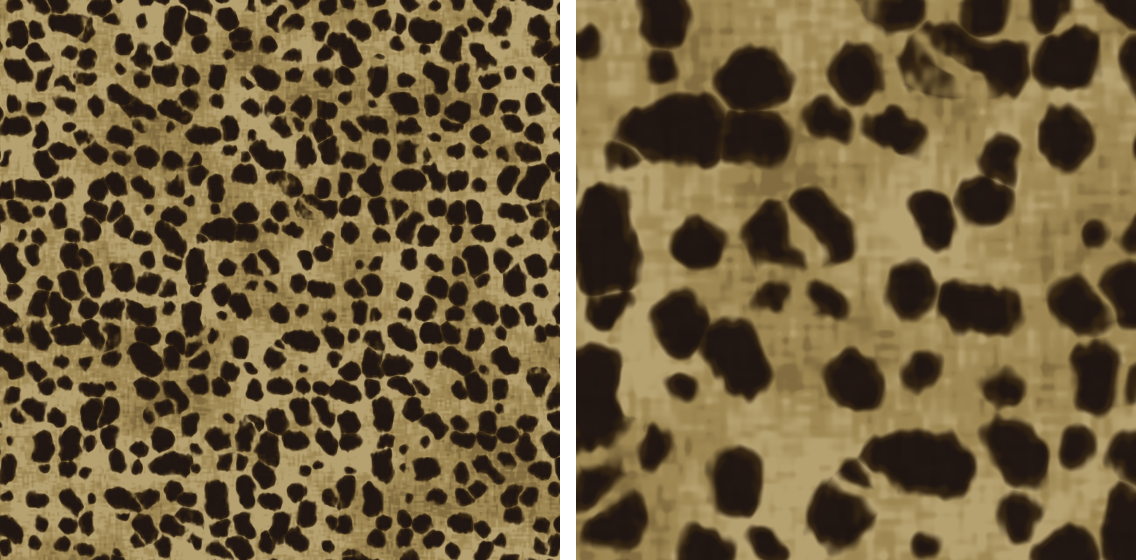
Left, the full canvas; right, a detail of the centre.
Reproduce this pattern procedurally as a Shadertoy shader.

```glsl
const float CELLS = 21.5;            // spots per canvas height
const vec2  SPOT_RADIUS = vec2(0.16, 0.42);
const float SPOT_LENGTH = 0.46;      // longest half length, in cells
const float SPOT_BEND = 0.8;
const float JITTER = 0.66;
const float MAIN_ANGLE = -0.95;      // preferred spot direction
const float ANGLE_SPREAD = 2.3;
const vec2  GAP = vec2(-0.16, 0.30); // channel between neighbours, in cells
const float WARP = 0.009;
const float FRAY = 0.0065;
const float EDGE = 0.0026;           // half width of the soft edge

const vec3 INK_CORE = vec3(0.125, 0.085, 0.070);
const vec3 INK_RIM  = vec3(0.205, 0.145, 0.070);
const vec3 TAN_DEEP = vec3(0.510, 0.425, 0.250);
const vec3 TAN_MID  = vec3(0.620, 0.530, 0.320);
const vec3 TAN_PALE = vec3(0.715, 0.635, 0.445);

float hash(vec2 p) {
    return fract(sin(dot(p, vec2(127.1, 311.7))) * 43758.55);
}

float noise(vec2 p) {
    vec2 i = floor(p), f = fract(p);
    f = f * f * (3.0 - 2.0 * f);
    return mix(mix(hash(i), hash(i + vec2(1, 0)), f.x),
               mix(hash(i + vec2(0, 1)), hash(i + vec2(1, 1)), f.x), f.y);
}

// Bent capsule with random size and direction, one per cell
float spot(vec2 p, vec2 cell) {
    vec2 jitter = vec2(hash(cell), hash(cell + 37.3)) - 0.5;
    vec2 q = p - cell - 0.5 - JITTER * jitter;
    float angle = MAIN_ANGLE + ANGLE_SPREAD * (hash(cell + 71.9) - 0.5);
    float c = cos(angle), s = sin(angle);
    q = vec2(c * q.x + s * q.y, c * q.y - s * q.x);

    float size = pow(hash(cell + 13.7), 0.6);
    float halfLength = SPOT_LENGTH * size * hash(cell + 91.1);
    float along = clamp(q.x, -halfLength, halfLength);
    float bend = SPOT_BEND * (2.0 * hash(cell + 53.5) - 1.0);
    q -= vec2(along, bend * along * along);
    return length(q) - mix(SPOT_RADIUS.x, SPOT_RADIUS.y, size);
}

// Signed distance to the spots, with channels cut between some neighbours
float spots(vec2 p) {
    vec2 base = floor(p);
    float nearest = 9.0, second = 9.0;
    for (int y = -1; y <= 1; y++) {
        for (int x = -1; x <= 1; x++) {
            float d = spot(p, base + vec2(x, y));
            second = min(second, max(nearest, d));
            nearest = min(nearest, d);
        }
    }
    float gap = mix(GAP.x, GAP.y, noise(p * 0.9 + 19.0));
    return max(nearest, 0.5 * (gap - (second - nearest)));
}

// Woven threads in both directions
float weave(vec2 uv) {
    return 0.55 * noise(uv * vec2(240.0, 75.0))
         + 0.45 * noise(uv * vec2(85.0, 250.0) + 43.0);
}

vec3 ground(vec2 uv, float threads) {
    float clouds = 0.65 * noise(uv * 11.0 + 5.0) + 0.35 * noise(uv * 34.0);
    float tone = mix(clouds, threads, 0.42);
    vec3 color = mix(TAN_MID, TAN_PALE, smoothstep(0.43, 0.66, tone));
    return mix(color, TAN_DEEP, smoothstep(0.43, 0.26, tone));
}

void mainImage(out vec4 fragColor, in vec2 fragCoord) {
    vec2 uv = fragCoord / iResolution.y;
    float pixel = 1.0 / iResolution.y;
    float threads = weave(uv);

    // Lumpy outlines from a warp, frayed ends from fine noise
    vec2 warp = vec2(noise(uv * 46.0), noise(uv * 46.0 + 61.0)) - 0.5;
    float d = spots((uv + WARP * warp) * CELLS) / CELLS;
    float fray = 0.6 * noise(uv * vec2(190.0, 95.0) + 7.0)
               + 0.4 * noise(uv * 105.0 + 29.0);
    d += FRAY * (fray - 0.5);

    // Ink fades to a warm rim, then into the cloth
    float rim = smoothstep(-0.0065, -0.0015, d + 0.004 * (threads - 0.5));
    vec3 ink = mix(INK_CORE, INK_RIM, rim) * (0.92 + 0.16 * threads);
    float edge = max(EDGE, 0.75 * pixel);
    vec3 color = mix(ink, ground(uv, threads), smoothstep(-edge, edge, d));

    fragColor = vec4(color, 1.0);
}
```
